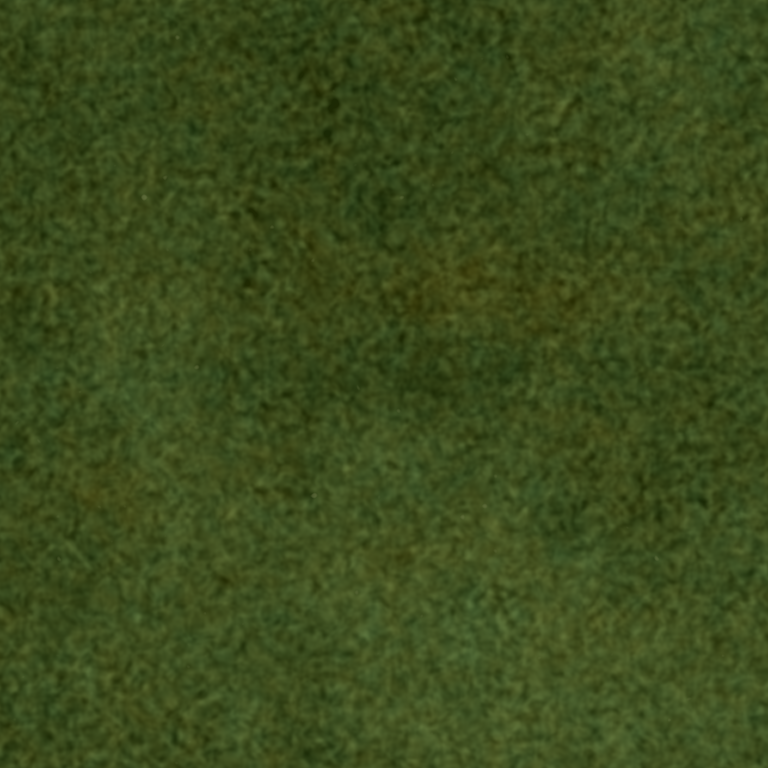
Reproduce this texture procedurally as a three.js fragment shader.

```glsl
// Mown grass lawn from above: soft short tufts, broad light and dark patches, a worn strip.
varying vec2 vUv;

// Sine-free hash to a gradient in -1..1
vec2 hashGradient(vec2 cell) {
  vec3 h = fract(cell.xyx * vec3(0.1031, 0.1030, 0.0973));
  h += dot(h, h.yzx + 33.33);
  return fract((h.xx + h.yz) * h.zy) * 2.0 - 1.0;
}

float gradientNoise(vec2 p) {
  vec2 i = floor(p), f = p - i;
  vec2 u = f * f * f * (f * (f * 6.0 - 15.0) + 10.0);
  float low = mix(dot(hashGradient(i), f),
                  dot(hashGradient(i + vec2(1, 0)), f - vec2(1, 0)), u.x);
  float high = mix(dot(hashGradient(i + vec2(0, 1)), f - vec2(0, 1)),
                   dot(hashGradient(i + vec2(1, 1)), f - vec2(1, 1)), u.x);
  return mix(low, high, u.y);
}

// Soft elliptical patch, 1 at its centre
float patchAt(vec2 p, vec2 centre, vec2 size) {
  vec2 d = (p - centre) / size;
  return exp(-dot(d, d));
}

vec2 rotate(vec2 p, float angle) {
  float c = cos(angle), s = sin(angle);
  return vec2(c * p.x + s * p.y, c * p.y - s * p.x);
}

// Short tufts leaning in several directions, each direction ruling its own areas
float tufts(vec2 p) {
  vec2 bent = p + 0.005 * vec2(gradientNoise(p * 31.0), gradientNoise(p * 31.0 + 57.0));
  float sum = 0.0;
  for (int k = 0; k < 4; k++) {
    float n = float(k);
    float share = 0.55 + 0.7 * gradientNoise(p * 13.0 + n * 19.0);
    sum += share * gradientNoise(rotate(bent, 0.1 + n * 0.75) * vec2(50.0, 88.0) + n * 137.0);
  }
  return sum + 0.45 * gradientNoise(bent * 125.0 + 300.0);
}

// Broad shading: lighter foot of the lawn, darker top and middle
float shading(vec2 p) {
  vec2 q = p + 0.06 * vec2(gradientNoise(p * 7.0 + 11.0), gradientNoise(p * 7.0 + 83.0));
  float tone = -0.04;
  tone += 0.27 * patchAt(q, vec2(0.60, 0.20), vec2(0.26, 0.24));
  tone += 0.20 * patchAt(q, vec2(0.92, 0.07), vec2(0.20, 0.20));
  tone += 0.15 * patchAt(q, vec2(0.21, 0.42), vec2(0.09, 0.42));
  tone += 0.12 * patchAt(q, vec2(0.85, 0.90), vec2(0.18, 0.12));
  tone -= 0.16 * patchAt(q, vec2(0.45, 0.85), vec2(0.26, 0.22));
  tone -= 0.20 * patchAt(q, vec2(0.52, 0.51), vec2(0.20, 0.07));
  tone -= 0.18 * patchAt(q, vec2(0.80, 0.34), vec2(0.13, 0.09));
  tone -= 0.10 * patchAt(q, vec2(0.03, 0.75), vec2(0.08, 0.12));
  tone += 0.14 * gradientNoise(p * vec2(14.0, 5.0) + 40.0);
  return tone + 0.22 * gradientNoise(p * 11.0) + 0.20 * gradientNoise(p * 24.0 + 7.0);
}

void main() {
  vec2 p = vUv;
  float tone = 0.5 + shading(p) + 0.72 * tufts(p);
  tone = clamp(tone, -0.2, 1.35);
  vec3 grass = mix(vec3(0.15, 0.20, 0.04), vec3(0.32, 0.39, 0.18), tone);

  // Worn, browner strip and small dry spots among cooler green
  float dry = 0.8 * patchAt(p, vec2(0.58, 0.63), vec2(0.20, 0.055));
  dry += 0.4 * patchAt(p, vec2(0.13, 0.35), vec2(0.08, 0.04));
  dry += 0.4 * patchAt(p, vec2(0.79, 0.43), vec2(0.07, 0.04));
  dry += 0.8 * gradientNoise(p * 9.0 + 60.0) + 0.9 * gradientNoise(p * 38.0 + 90.0);
  grass += (dry - 0.1) * vec3(0.040, 0.003, -0.018);

  // Sparse pale tips
  float tips = smoothstep(0.48, 0.72, gradientNoise(p * 72.0 + 210.0));
  grass = mix(grass, vec3(0.46, 0.50, 0.31), 0.5 * tips);

  gl_FragColor = vec4(max(grass, 0.0), 1.0);
}
```
